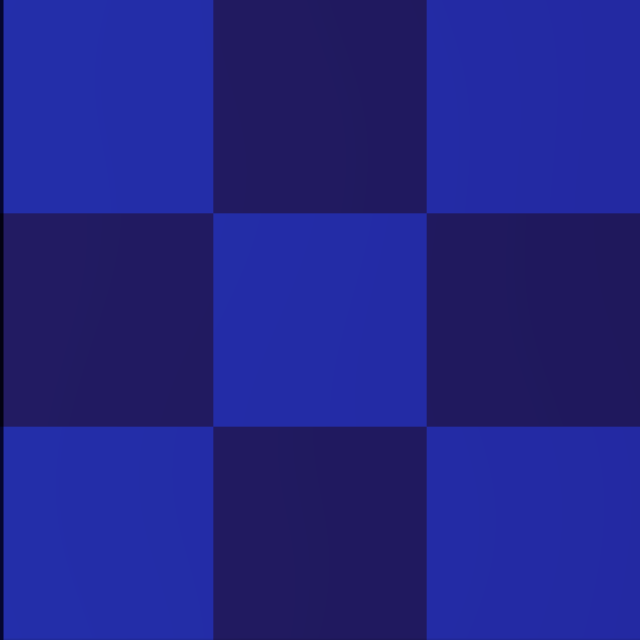
Reproduce this pattern procedurally as a WebGL 2 fragment shader.

```glsl
#version 300 es
precision highp float;
// Three by three blue checkerboard with a soft sideways fade and a dark left margin.

#define CELLS 3.0
#define BRIGHT_LEFT vec3(0.138, 0.182, 0.666)
#define BRIGHT_RIGHT vec3(0.137, 0.160, 0.635)
#define DARK_LEFT vec3(0.133, 0.106, 0.386)
#define DARK_RIGHT vec3(0.121, 0.094, 0.362)
#define MARGIN_WIDTH 0.0055
#define MARGIN_BRIGHT vec3(0.020, 0.022, 0.190)
#define MARGIN_DARK vec3(0.012, 0.008, 0.070)
#define FOOT_HEIGHT 0.004
#define FOOT_SHADE 0.10

uniform vec2 u_resolution;
out vec4 fragColor;

const float PI = 3.14159265;

// Square wave of period two cells, +1 then -1, with edges one pixel wide.
vec2 squareWave(vec2 uv, vec2 pixel) {
    return clamp(sin(PI * CELLS * uv) / (0.5 * PI * CELLS * pixel), -1.0, 1.0);
}

// Slow layered sines that bend the fade a little.
float fadeDrift(vec2 uv) {
    return 0.05 * sin(5.0 * uv.x + 3.0 * uv.y) + 0.03 * sin(9.0 * uv.y - 4.0 * uv.x);
}

void main() {
    vec2 uv = gl_FragCoord.xy / u_resolution;
    vec2 pixel = 1.0 / u_resolution;

    // Checker: bright where both waves agree.
    vec2 wave = squareWave(uv, pixel);
    float bright = 0.5 + 0.5 * wave.x * wave.y;

    // Cell colours, dimming toward the right.
    float fade = clamp(uv.x + fadeDrift(uv), 0.0, 1.0);
    vec3 brightColor = mix(BRIGHT_LEFT, BRIGHT_RIGHT, fade);
    vec3 darkColor = mix(DARK_LEFT, DARK_RIGHT, fade);
    vec3 color = mix(darkColor, brightColor, bright);

    // Faint shade along the foot.
    color *= 1.0 - FOOT_SHADE * (1.0 - smoothstep(0.0, FOOT_HEIGHT, uv.y));

    // Dark margin at the left edge.
    float margin = 1.0 - smoothstep(-pixel.x, pixel.x, uv.x - MARGIN_WIDTH);
    color = mix(color, mix(MARGIN_DARK, MARGIN_BRIGHT, bright), margin);

    fragColor = vec4(color, 1.0);
}
```
